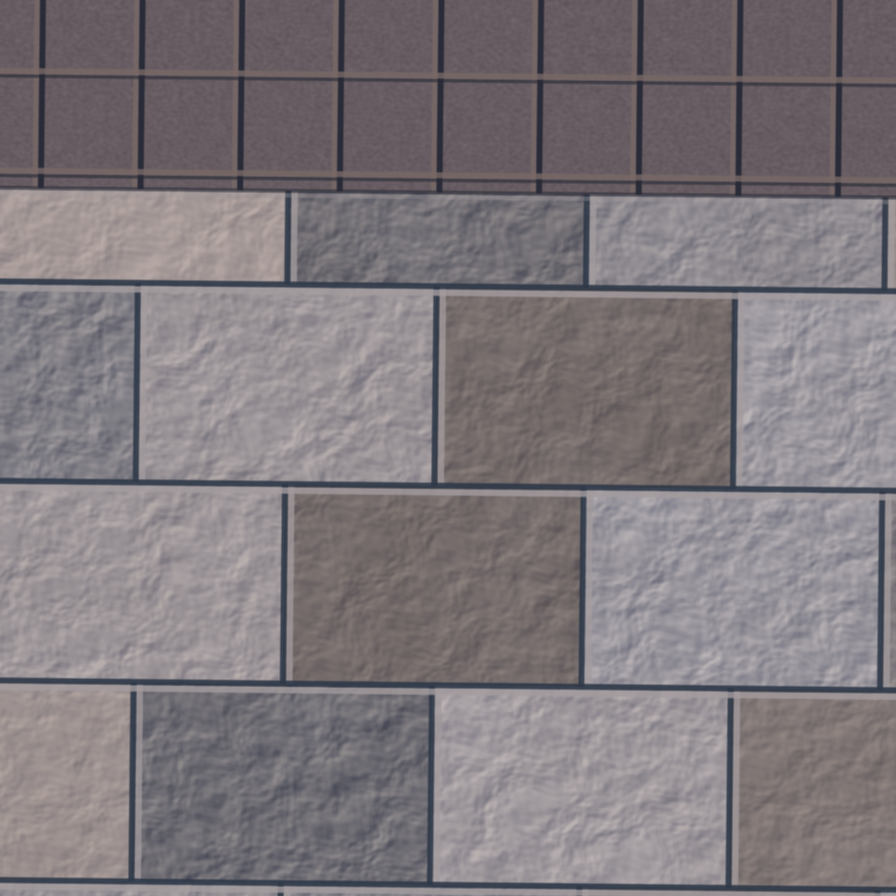
Write a WebGL 1 fragment shader that draws this texture.

```glsl
precision highp float;
// Staggered rough stone blocks below a band of small square tiles, slightly tilted.
uniform vec2 u_resolution;

#define TILT 0.011
#define BLOCK vec2(0.3333, 0.2227)
#define BLOCK_START vec2(0.324, 0.314)
#define TILE 0.1112
#define TILE_START vec2(0.048, 0.079)
#define BAND_HEIGHT 0.2095
#define JOINT 0.0033
#define ROUGHNESS 0.34
#define GRAIN 0.045

const vec3 STONE_DARK  = vec3(0.44, 0.42, 0.43);
const vec3 STONE_LIGHT = vec3(0.63, 0.60, 0.61);
const vec3 WARM_TINT   = vec3(0.018, 0.0, -0.016);
const vec3 COOL_TINT   = vec3(-0.016, 0.002, 0.024);
const vec3 JOINT_DARK  = vec3(0.18, 0.22, 0.28);
const vec3 JOINT_LIGHT = vec3(0.64, 0.61, 0.62);
const vec3 TILE_BASE   = vec3(0.40, 0.36, 0.38);
const vec3 TILE_SHADOW = vec3(0.15, 0.16, 0.21);
const vec3 TILE_RIDGE  = vec3(0.47, 0.41, 0.40);

// Gradient noise
vec2 gradient(vec2 cell) {
  vec3 h = fract(cell.xyx * vec3(0.1031, 0.1030, 0.0973));
  h += dot(h, h.yzx + 33.33);
  return 2.0 * fract((h.xx + h.yz) * h.zy) - 1.0;
}

float noise(vec2 p) {
  vec2 i = floor(p), f = fract(p);
  vec2 u = f * f * f * (f * (f * 6.0 - 15.0) + 10.0);
  vec2 e = vec2(1.0, 0.0);
  float low  = mix(dot(gradient(i), f), dot(gradient(i + e), f - e), u.x);
  float high = mix(dot(gradient(i + e.yx), f - e.yx),
                   dot(gradient(i + 1.0), f - 1.0), u.x);
  return mix(low, high, u.y);
}

// Height of the hewn stone surface
float stoneHeight(vec2 p) {
  p = p * vec2(30.0, 34.0) + 0.4 * noise(p * 18.0);
  float sum = 0.0, amplitude = 1.0;
  for (int i = 0; i < 3; i++) {
    sum += amplitude * noise(p);
    p = p * 2.03 + 17.3;
    amplitude *= 0.5;
  }
  return sum;
}

// Signed distance to the nearest line of a periodic set
float lineDistance(float x, float period) {
  return mod(x + 0.5 * period, period) - 0.5 * period;
}

float stripe(float d, float halfWidth) {
  float soft = 0.0009 + 0.6 / u_resolution.y;
  return 1.0 - smoothstep(halfWidth - soft, halfWidth + soft, abs(d));
}

// Value from 0 to 1 that varies from block to block
float blockVariation(vec2 id, vec3 k) {
  return 0.5 + 0.5 * cos(6.2832 * (k.x * id.x + id.y * (k.y + k.z * id.y)));
}

vec3 stoneBlocks(vec2 p) {
  float row = floor((p.y - BLOCK_START.y) / BLOCK.y) + 1.0;
  float x = p.x - BLOCK_START.x + 0.5 * BLOCK.x * mod(row, 2.0);
  vec2 id = vec2(floor(x / BLOCK.x) + 1.0, row);
  float tone = blockVariation(id, vec3(0.4, 0.89, -0.17));
  float warmth = blockVariation(id, vec3(0.33, 0.425, -0.025));

  // Block colour and relief lit from the upper left
  vec3 color = mix(STONE_DARK, STONE_LIGHT, tone) + mix(COOL_TINT, WARM_TINT, warmth);
  vec2 s = p + id * 3.7;
  float relief = stoneHeight(s) - stoneHeight(s - 0.0026);
  relief = clamp(relief, -0.35, 0.3) * ROUGHNESS * mix(1.1, 0.65, warmth);
  color += relief * vec3(1.1, 1.0, 0.82) + 0.035 * noise(s * 9.0);

  // Dark joints with a bright edge to the right and below
  float dx = lineDistance(x, BLOCK.x);
  float dy = lineDistance(p.y - BLOCK_START.y, BLOCK.y);
  color = mix(color, JOINT_LIGHT, 0.75 * stripe(dx - 0.0072, 0.0036));
  color = mix(color, JOINT_DARK, 0.9 * stripe(dx, JOINT));
  color = mix(color, JOINT_LIGHT, 0.8 * stripe(dy - 0.0072, 0.0036));
  color = mix(color, JOINT_DARK, 0.9 * stripe(dy, JOINT));
  return color;
}

vec3 smallTiles(vec2 p) {
  vec3 color = TILE_BASE + GRAIN * (noise(p * vec2(170.0, 210.0)) + 0.5 * noise(p * 60.0));
  float dx = lineDistance(p.x - TILE_START.x, TILE);
  float dy = lineDistance(p.y - TILE_START.y, TILE);
  color = mix(color, TILE_RIDGE, 0.8 * stripe(dx + 0.0065, 0.003));
  color = mix(color, TILE_SHADOW, 0.95 * stripe(dx, JOINT));
  color = mix(color, TILE_SHADOW, 0.6 * stripe(dy - 0.0055, 0.002));
  return mix(color, TILE_RIDGE, 0.8 * stripe(dy, JOINT));
}

void main() {
  // Canvas with y pointing down, then tilted
  vec2 p = gl_FragCoord.xy / u_resolution;
  p.y = 1.0 - p.y;
  p += TILT * vec2(p.y, -p.x);

  float edge = p.y - BAND_HEIGHT;
  float soft = 0.0009 + 0.6 / u_resolution.y;
  vec3 color = mix(smallTiles(p), stoneBlocks(p), smoothstep(-soft, soft, edge));
  color = mix(color, JOINT_LIGHT, 0.35 * stripe(edge - 0.005, 0.0025));
  color = mix(color, TILE_SHADOW, 0.6 * stripe(edge, 0.0022));
  gl_FragColor = vec4(color, 1.0);
}
```
